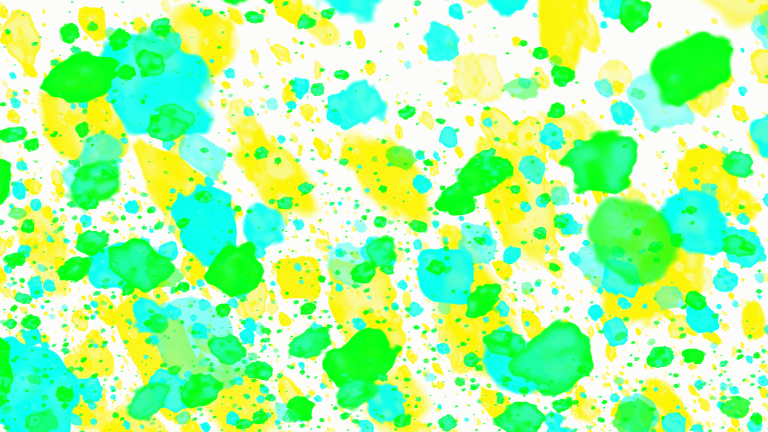
Give the GLSL for this background, as a WebGL 2 fragment shader.

```glsl
#version 300 es
precision highp float;

uniform vec2 u_resolution;
out vec4 fragColor;

struct Paint {
    vec3 color;    // dense pigment
    vec3 wash;     // diluted pigment inside a blot
    float angle;   // main direction of the blots
    float stretch; // largest elongation
    float blur;    // largest edge softness, in radii
};

vec3 hash3(vec3 p) {
    p = fract(p * vec3(0.1031, 0.1030, 0.0973));
    p += dot(p, p.yxz + 33.33);
    return fract((p.xxy + p.yxx) * p.zyx);
}

float noise(vec2 p, float seed) {
    vec2 cell = floor(p), f = fract(p);
    f = f * f * (3.0 - 2.0 * f);
    float a = hash3(vec3(cell, seed)).x;
    float b = hash3(vec3(cell + vec2(1, 0), seed)).x;
    float c = hash3(vec3(cell + vec2(0, 1), seed)).x;
    float d = hash3(vec3(cell + vec2(1, 1), seed)).x;
    return mix(mix(a, b, f.x), mix(c, d, f.x), f.y);
}

mat2 rotation(float angle) {
    float c = cos(angle), s = sin(angle);
    return mat2(c, -s, s, c);
}

// Scatters one size class of blots; radii are in cells, bias tilts the density across the canvas
void splatter(inout vec3 col, vec2 p, Paint paint, float scale, float density,
              vec2 radii, vec2 bias, float seed) {
    vec2 home = floor(p * scale);
    for (int j = -1; j <= 1; j++)
    for (int i = -1; i <= 1; i++) {
        vec2 cell = home + vec2(i, j);
        vec3 place = hash3(vec3(cell, seed));
        vec3 look = hash3(vec3(cell, seed + 17.0));
        vec3 form = hash3(vec3(cell, seed + 41.0));
        vec2 center = (cell + 0.1 + 0.8 * place.xy) / scale;

        float chance = density * (1.0 + dot(bias, center - vec2(0.89, 0.5)));
        chance *= mix(0.5, 1.5, noise(center * 3.5, seed + 5.0));
        if (place.z > chance) continue;

        // Turned and stretched local coordinates, 1 at the rim
        float radius = mix(radii.x, radii.y, look.x * look.x) / scale;
        float stretch = sqrt(mix(1.0, paint.stretch, form.x));
        vec2 q = rotation(paint.angle + form.y - 0.5) * (p - center) / radius;
        q *= vec2(1.0 / stretch, stretch);
        if (dot(q, q) > 3.0) continue;

        // Uneven outline
        vec2 shift = look.yz * 40.0;
        float dist = length(q);
        dist += 0.45 * (noise(q * 1.6 + shift, seed) - 0.5);
        dist += 0.16 * (noise(q * 4.5 + shift, seed + 3.0) - 0.5);

        float soft = max(1.0 / u_resolution.y, radius * mix(0.03, paint.blur, form.z * form.z));
        float cover = 1.0 - smoothstep(-soft, soft, (dist - 1.0) * radius);

        // Mottled interior with a denser rim
        float mottle = noise(q * 2.3 + shift + 9.0, seed);
        float thin = smoothstep(0.4, 0.7, 0.5 * mottle + 0.5 * look.y);
        thin *= 1.0 - 0.7 * smoothstep(0.65, 1.0, dist);
        float opacity = mix(0.45, 1.0, smoothstep(0.0, 0.3, look.z));
        opacity *= 1.0 - 0.12 * mottle * (1.0 - smoothstep(0.5, 1.0, dist));
        col = mix(col, mix(paint.color, paint.wash, thin), cover * opacity);
    }
}

void main() {
    vec2 p = gl_FragCoord.xy / u_resolution.y;
    vec3 col = vec3(0.99, 0.99, 0.98);

    Paint yellow = Paint(vec3(0.99, 0.96, 0.02), vec3(0.98, 0.97, 0.55), -1.1, 2.2, 0.35);
    Paint cyan = Paint(vec3(0.02, 1.0, 0.95), vec3(0.22, 1.0, 0.93), -0.8, 1.35, 0.16);
    Paint green = Paint(vec3(0.01, 1.0, 0.07), vec3(0.12, 0.99, 0.62), 0.15, 1.7, 0.14);

    // Yellow streaks and drops
    splatter(col, p, yellow, 4.0, 0.88, vec2(0.2, 0.46), vec2(-0.3, 0.0), 1.0);
    splatter(col, p, yellow, 10.0, 0.6, vec2(0.15, 0.45), vec2(-0.2, -0.4), 2.0);
    splatter(col, p, yellow, 24.0, 0.5, vec2(0.08, 0.35), vec2(-0.2, -1.2), 3.0);
    splatter(col, p, yellow, 44.0, 0.4, vec2(0.06, 0.28), vec2(-0.3, -1.6), 4.0);

    // Cyan pools
    splatter(col, p, cyan, 3.2, 0.85, vec2(0.12, 0.41), vec2(0.5, 0.1), 61.0);
    splatter(col, p, cyan, 8.0, 0.42, vec2(0.15, 0.4), vec2(0.2, -0.2), 62.0);
    splatter(col, p, cyan, 22.0, 0.28, vec2(0.1, 0.38), vec2(0.0, -1.2), 63.0);

    // Green blots
    splatter(col, p, green, 4.0, 0.7, vec2(0.12, 0.43), vec2(-0.6, 0.1), 121.0);
    splatter(col, p, green, 9.0, 0.42, vec2(0.15, 0.42), vec2(-0.4, -0.2), 122.0);
    splatter(col, p, green, 22.0, 0.28, vec2(0.1, 0.36), vec2(-0.5, -1.3), 123.0);
    splatter(col, p, green, 44.0, 0.3, vec2(0.06, 0.28), vec2(-0.6, -1.6), 124.0);

    fragColor = vec4(col, 1.0);
}
```
